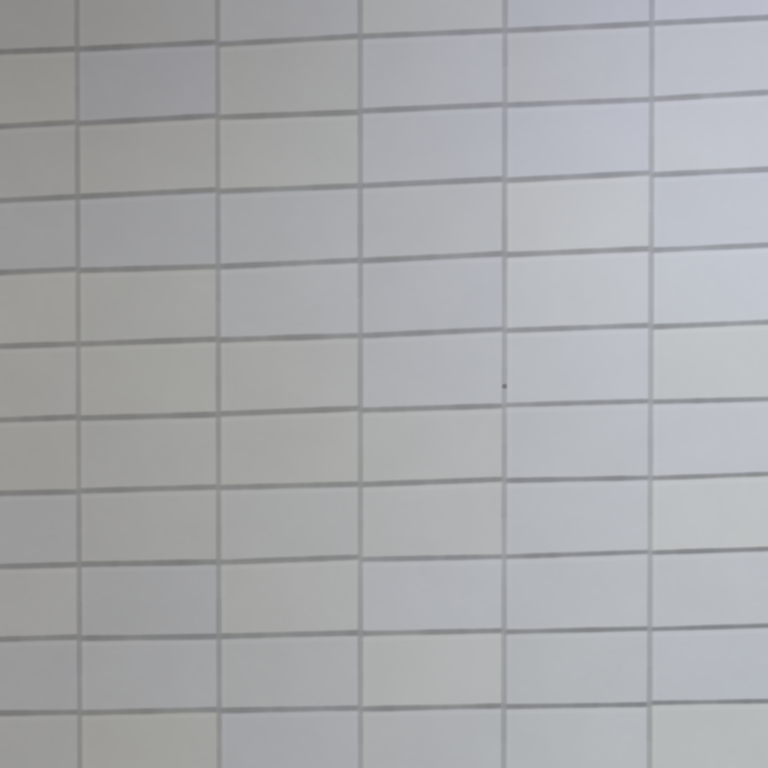
Give the GLSL for this texture, as a three.js fragment shader.

```glsl
// Pale stacked wall tiles with soft grey grout, seen slightly askew under light from the right.
varying vec2 vUv;

const vec3 SHADE_COLOR = vec3(0.600, 0.597, 0.590);
const vec3 LIT_COLOR = vec3(0.735, 0.750, 0.765);
const vec3 COOL_TINT = vec3(-0.004, -0.002, 0.012);

float hash(vec2 p) {
  p = fract(p * vec2(0.1031, 0.1137));
  p += dot(p, p.yx + 33.33);
  return fract((p.x + p.y) * p.x * 47.3);
}

// Layered sines, roughly -1 to 1
float mottle(vec2 p) {
  float sum = 0.0;
  float gain = 0.5;
  for (int i = 0; i < 4; i++) {
    sum += gain * sin(p.x + 1.7 * sin(p.y)) * sin(p.y + 1.3 * sin(p.x * 0.8));
    p = mat2(1.5, 1.1, -1.1, 1.5) * p + 2.3;
    gain *= 0.6;
  }
  return sum;
}

// Soft line from a distance, half width and blur
float softLine(float dist, float halfWidth, float blur) {
  return 1.0 - smoothstep(halfWidth - blur, halfWidth + blur, abs(dist));
}

// Column coordinate: whole numbers are vertical joints, widening to the right
float columnAt(vec2 uv) {
  float x = uv.x + 0.005 * (uv.y - 0.5) * (1.0 - 2.0 * uv.x);
  float t = (x - 0.102) / 0.181;
  return t - 0.0069 * t * t;
}

float rowHeight(float x) {
  return mix(0.0955, 0.0990, x);
}

// Row coordinate: whole numbers are horizontal joints, rising to the right
float rowAt(vec2 uv) {
  return (uv.y - mix(0.0716, 0.0859, uv.x)) / rowHeight(uv.x);
}

// Small slip and tilt of one joint segment, in rows
float jointSlip(float column, float joint) {
  vec2 id = vec2(floor(column) + 11.0, joint + 7.0);
  float tilt = (fract(column) - 0.5) * (hash(id + 31.0) - 0.3) * 0.045;
  return (hash(id) - 0.5) * 0.025 + tilt;
}

// Wall light: dim warm left, bright cool right, fading at the top
vec3 wallLight(vec2 uv) {
  vec3 color = mix(SHADE_COLOR, LIT_COLOR, smoothstep(-0.12, 1.02, uv.x));
  float topFade = smoothstep(0.62, 1.05, uv.y);
  color -= topFade * mix(vec3(0.055, 0.060, 0.058), vec3(0.025, 0.028, 0.008), uv.x);
  vec2 toGlow = (uv - vec2(1.0, 0.78)) / vec2(0.38, 0.32);
  color += vec3(0.035, 0.035, 0.045) * exp(-dot(toGlow, toGlow));
  color -= vec3(0.018, 0.016, 0.018) * uv.x * (1.0 - smoothstep(0.0, 0.4, uv.y));
  return color;
}

// Slight tone and tint change from tile to tile
vec3 tileVariation(vec2 tile) {
  float tone = hash(tile + 19.0) - 0.5;
  float tint = hash(tile + 53.0) - 0.5;
  return vec3(tone * 0.014) + COOL_TINT * tint * 1.6;
}

void main() {
  vec2 uv = vUv;
  float column = columnAt(uv);
  float row = rowAt(uv);
  float upright = floor(column + 0.5);
  float joint = floor(row + 0.5);

  // Tile faces
  vec3 color = wallLight(uv);
  color += tileVariation(vec2(floor(column), floor(row)));
  color += 0.006 * mottle(uv * 24.0) + 0.003 * mottle(uv * 130.0);

  // Signed distances to the joints, in canvas units
  float distX = (column - upright) * 0.186;
  float distY = (row - joint - jointSlip(column, joint)) * rowHeight(uv.x);
  float wear = mottle(uv * vec2(38.0, 17.0) + joint * 2.1);

  // Pale glazed edges beside the grout
  float edgeGlow = softLine(distY + 0.0080, 0.0015, 0.0030);
  edgeGlow += 0.7 * softLine(distX - 0.0075, 0.0010, 0.0030);
  color += 0.016 * edgeGlow;

  // Vertical grout, lighter and even
  float vertical = softLine(distX, 0.0034 + 0.0004 * wear, 0.0024);
  color *= 1.0 - vertical * (0.125 + 0.025 * wear);

  // Horizontal grout, darker toward the lower right and broken at crossings
  float lowerRight = smoothstep(0.3, 1.0, uv.x) * (1.0 - smoothstep(0.2, 0.85, uv.y));
  float halfWidth = mix(0.0036, 0.0028, lowerRight) + 0.0005 * wear;
  float horizontal = softLine(distY, halfWidth, 0.0024);
  float depth = 0.20 + 0.08 * lowerRight + 0.04 * wear;
  color *= 1.0 - horizontal * depth * (1.0 - 0.75 * vertical);

  // Dark chip in one upright joint
  float chip = 1.0 - smoothstep(0.001, 0.005, length(uv - vec2(0.657, 0.497)));
  color *= 1.0 - 0.28 * chip;

  gl_FragColor = vec4(clamp(color, 0.0, 1.0), 1.0);
}
```
